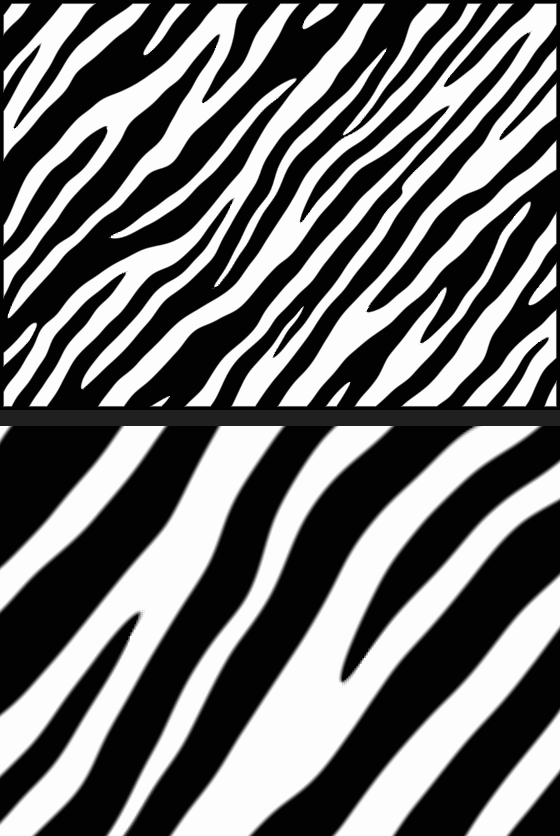
Top, the full canvas; bottom, a detail of the centre.
This pattern is drawn by a Shadertoy shader. Its source:

```glsl
// Zebra hide: slanted black and white stripes that swell, taper and fork.
// A noise-warped plane wave gets scattered phase vortices, each of which
// splits one stripe into two; a thin black frame closes the canvas.

const float TAU = 6.2831853;
const float SLANT = 0.9;         // stripe direction in radians
const float PERIOD = 0.086;      // stripe spacing in canvas heights
const float FORK_CELL = 0.2;     // one fork per cell of this size
const float FORK_STRETCH = 0.2;  // lower values give longer, sharper forks
const float EDGE = 0.0024;       // half width of the soft edges
const float FRAME = 0.009;
const vec3 BLACK = vec3(0.008);
const vec3 WHITE = vec3(0.992);

float hash(vec2 p) {
    return fract(sin(dot(p, vec2(127.1, 311.7))) * 43758.5453);
}

// Smooth value noise in 0..1
float noise(vec2 p) {
    vec2 i = floor(p), f = fract(p);
    f = f * f * (3.0 - 2.0 * f);
    float low = mix(hash(i), hash(i + vec2(1, 0)), f.x);
    float high = mix(hash(i + vec2(0, 1)), hash(i + vec2(1, 1)), f.x);
    return mix(low, high, f.y);
}

// Coordinates along (x) and across (y) the stripes
vec2 toStripeFrame(vec2 p, float angle) {
    float c = cos(angle), s = sin(angle);
    return vec2(c * p.x + s * p.y, c * p.y - s * p.x);
}

// Broad bends, kinks and small wobbles, as an offset across the stripes
float bend(vec2 p) {
    float broad = noise(p * 2.6 + 3.7) - 0.5;
    float kink = noise(p * 8.0 + 11.3) - 0.5;
    float wobble = noise(p * 17.0 + 41.9) - 0.5;
    return 0.09 * broad + 0.03 * kink + 0.009 * wobble;
}

// Sum of phase vortices with alternating sense, one jittered per cell
float forkPhase(vec2 q, float cellSize, float stretch) {
    float phase = 0.0;
    for (int y = 0; y < 5; y++) {
        for (int x = 0; x < 7; x++) {
            vec2 cell = vec2(x, y);
            vec2 jitter = vec2(hash(cell + 5.3), hash(cell + 19.1));
            vec2 centre = (cell + mix(vec2(0.1), vec2(0.9), jitter)) * cellSize;
            vec2 d = q - toStripeFrame(centre, SLANT);
            float sense = mod(cell.x + cell.y, 2.0) * 2.0 - 1.0;
            phase += sense * atan(d.y, d.x * stretch + 1e-5);
        }
    }
    return phase;
}

// Positive inside white stripes, negative inside black ones
float stripeField(vec2 p) {
    vec2 q = toStripeFrame(p, SLANT);
    q.y += bend(p);
    float phase = TAU * q.y / PERIOD + forkPhase(q, FORK_CELL, FORK_STRETCH);
    float swell = noise(q * vec2(4.0, 10.0) + 27.0) - 0.5;
    float notch = noise(q * vec2(11.0, 24.0) + 63.0) - 0.5;
    return cos(phase) - 0.13 + 1.1 * swell + 0.4 * notch;
}

// Signed distance to the nearest canvas edge, less the frame width
float frameDistance(vec2 p, vec2 size, float width) {
    vec2 d = min(p, size - p);
    return min(d.x, d.y) - width;
}

void mainImage(out vec4 fragColor, in vec2 fragCoord) {
    vec2 p = fragCoord / iResolution.y;
    vec2 size = iResolution.xy / iResolution.y;

    // Turn the field into a distance in canvas heights
    float field = stripeField(p);
    float slope = length(vec2(dFdx(field), dFdy(field))) * iResolution.y;
    float stripeDist = field / max(slope, 8.0);

    float dist = min(stripeDist, frameDistance(p, size, FRAME));
    float white = smoothstep(-EDGE, EDGE, dist);
    fragColor = vec4(mix(BLACK, WHITE, white), 1.0);
}
```
